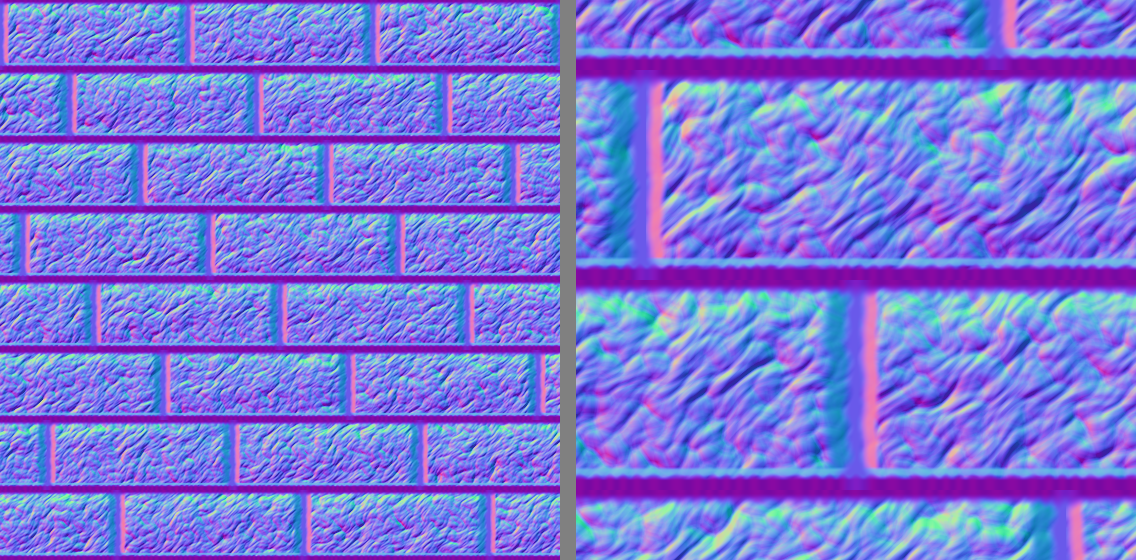
Left: the whole. Right: its middle third, enlarged.
A WebGL 2 fragment shader for this texture map:

```glsl
#version 300 es
precision highp float;
// Normal map of a rough brick wall: eight courses of three bricks, each course
// shifted by 3/8 of a brick. Bevels are written as slopes; the chiselled faces
// are the gradient of stretched, diagonal cellular noise.

uniform vec2 u_resolution;
out vec4 fragColor;

const float ROWS = 8.0;
const float COLUMNS = 3.0;
const float ROW_SHIFT = 0.375;
const float BRICK_LENGTH = ROWS / COLUMNS; // in course heights
const float JOINT_MARGIN = 0.035;
const vec2 MORTAR_SLOPE = vec2(0.0, -0.93);
const vec2 JOINT_SLOPE = vec2(-0.18, -0.30);

float hash(vec2 p) {
    return fract(sin(dot(p, vec2(127.1, 311.7))) * 43758.5453);
}

vec2 hash2(vec2 p) {
    return vec2(hash(p), hash(p + 37.3));
}

// Squared distance to the nearest scattered point
float cellular(vec2 p) {
    vec2 cell = floor(p);
    float nearest = 4.0;
    for (int j = -1; j <= 1; j++) {
        for (int i = -1; i <= 1; i++) {
            vec2 corner = cell + vec2(i, j);
            vec2 d = corner + hash2(corner) - p;
            nearest = min(nearest, dot(d, d));
        }
    }
    return nearest;
}

// Height of the chipped stone, with streaks rising to the right
float stoneHeight(vec2 p, vec2 seed) {
    vec2 phase = 6.28 * seed;
    p += 0.035 * sin(p.yx * vec2(9.0, 7.0) + phase);
    p += 0.014 * sin(p.yx * vec2(27.0, 23.0) + phase.yx);
    vec2 along = vec2(0.75, 0.66);
    vec2 q = vec2(dot(p, along), dot(p, vec2(-along.y, along.x)));
    float broad = cellular(q * vec2(4.0, 7.5) + seed * 40.0);
    float middle = cellular(q * vec2(7.0, 12.5) + seed.yx * 60.0);
    float fine = cellular(q * vec2(13.0, 25.0) + seed * 90.0);
    float swell = sin(q.x * 5.0 + phase.x) * sin(q.y * 8.0 + phase.y);
    return -0.042 * broad - 0.040 * middle - 0.016 * fine + 0.020 * swell;
}

// Red leans with the rise to the right, green with the fall upward
vec2 stoneSlope(vec2 p, vec2 seed) {
    vec2 e = vec2(0.015, 0.0);
    float dx = stoneHeight(p + e.xy, seed) - stoneHeight(p - e.xy, seed);
    float dy = stoneHeight(p + e.yx, seed) - stoneHeight(p - e.yx, seed);
    return vec2(dx, -dy) / (2.0 * e.x);
}

// Soft stripe: one inside the inner half width, zero past the outer
float stripe(float d, float inner, float outer) {
    return 1.0 - smoothstep(inner, outer, abs(d));
}

float roundedBox(vec2 p, vec2 halfSize, float radius) {
    vec2 d = abs(p) - halfSize + radius;
    return length(max(d, 0.0)) + min(max(d.x, d.y), 0.0) - radius;
}

// Small shift of the joint to the left of a brick
float jointShift(float column, float row) {
    return 0.05 * (hash(vec2(mod(column, COLUMNS), row) + 5.7) - 0.5);
}

// Slope over one brick; p is in course heights from its lower left corner
vec2 brickSlope(vec2 p, vec2 id) {
    vec2 seed = hash2(vec2(mod(id.x, COLUMNS), id.y) + 11.0);
    float wobble = 0.010 * sin(p.y * 17.0 + seed.x * 6.28) + 0.007 * sin(p.y * 41.0 + seed.y * 6.28);
    float left = JOINT_MARGIN + jointShift(id.x, id.y) + wobble * 0.4;
    float right = BRICK_LENGTH - JOINT_MARGIN + jointShift(id.x + 1.0, id.y) + wobble;
    vec2 center = vec2(0.5 * (left + right), 0.51);
    float edge = roundedBox(p - center, vec2(0.5 * (right - left), 0.455), 0.09);
    float inside = 1.0 - smoothstep(-0.035, 0.03, edge);

    // Rough face with a gentle crown
    vec2 slope = stoneSlope(p, seed);
    slope += vec2(-0.03 - 0.06 * (p.x / BRICK_LENGTH - 0.5), 0.42 * (p.y - 0.55));

    // Rounded top, lit left edge, shaded right edge, thin lower lip
    float ragged = 0.8 + 0.2 * sin(p.x * 8.0 + seed.x * 6.28) * sin(p.x * 19.0 + seed.y * 6.28);
    slope.y += 0.42 * ragged * smoothstep(0.70, 0.92, p.y);
    float leftEdge = stripe(p.x - left - 0.030, 0.018, 0.060);
    float rightEdge = stripe(right - p.x - 0.050, 0.015, 0.085);
    float rightRamp = 1.0 - smoothstep(0.03, 0.26, right - p.x);
    slope = mix(slope, vec2(0.92, -0.02), 0.92 * leftEdge);
    slope.x -= 0.28 * rightRamp;
    slope = mix(slope, vec2(-0.84, 0.04), 0.75 * rightEdge);
    slope = mix(slope, vec2(-0.15, 0.56), 0.75 * stripe(p.y - 0.085, 0.008, 0.028));
    return mix(JOINT_SLOPE, slope, inside);
}

void main() {
    vec2 uv = gl_FragCoord.xy / u_resolution;
    float course = uv.y * ROWS;
    float row = ROWS - 1.0 - floor(course);
    float along = uv.x * COLUMNS - row * ROW_SHIFT;
    vec2 p = vec2(fract(along) * BRICK_LENGTH, fract(course));
    vec2 slope = brickSlope(p, vec2(floor(along), row));

    // Deep bed joint: crisp above, fading below, with faint upright ribs
    float bed = fract(course + 0.485) - 0.5;
    float ribs = sin(uv.x * 628.32 + 2.0 * sin(uv.x * 94.25 + row));
    float fade = bed < 0.0 ? 0.105 : 0.062;
    float mortar = stripe(bed, 0.028, fade + 0.010 * ribs);
    float crossing = stripe((fract(along + 0.5) - 0.5) * BRICK_LENGTH, 0.01, 0.09);
    mortar *= 1.0 - 0.25 * crossing;
    slope = mix(slope, MORTAR_SLOPE + vec2(0.07 * ribs, 0.0), mortar);

    // Pack the bounded slope as a normal
    slope *= min(1.0, 0.93 / max(length(slope), 0.001));
    float facing = sqrt(1.0 - dot(slope, slope));
    fragColor = vec4(0.5 + 0.5 * slope, 0.45 + 0.5 * facing, 1.0);
}
```
